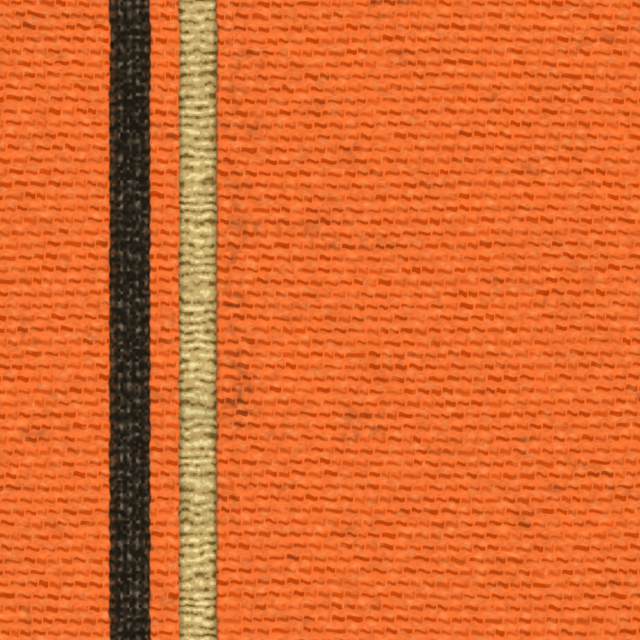
Reproduce this texture procedurally as a WebGL 2 fragment shader.

```glsl
#version 300 es
precision highp float;
// Orange woven cloth with a dark and a gold vertical ribbon stripe.
#define ROWS 53.0
#define STITCHES 46.0
#define RIBS 60.0
#define DARK_STRIPE vec2(0.2030, 0.0315)
#define GOLD_STRIPE vec2(0.3090, 0.0290)
#define GROOVE_PHASE 0.64
#define GRIME 0.55
#define GRAIN 0.22

uniform vec2 u_resolution;
out vec4 fragColor;

const vec3 ORANGE = vec3(0.980, 0.460, 0.205);
const vec3 ORANGE_DEEP = vec3(0.78, 0.265, 0.030);
const vec3 ORANGE_PALE = vec3(1.0, 0.62, 0.39);
const vec3 BROWN = vec3(0.36, 0.20, 0.10);
const vec3 BLACK = vec3(0.12, 0.10, 0.07);
const vec3 ASH = vec3(0.52, 0.45, 0.37);
const vec3 GOLD = vec3(0.77, 0.66, 0.42);
const vec3 GOLD_DEEP = vec3(0.45, 0.34, 0.16);
const vec3 GOLD_PALE = vec3(0.95, 0.89, 0.64);

float hash(vec2 p) {
  vec3 q = fract(p.xyx * 0.1031);
  q += dot(q, q.yzx + 33.33);
  return fract((q.x + q.y) * q.z);
}

float noise(vec2 p) {
  vec2 i = floor(p), f = fract(p);
  f = f * f * (3.0 - 2.0 * f);
  return mix(mix(hash(i), hash(i + vec2(1, 0)), f.x),
             mix(hash(i + vec2(0, 1)), hash(i + 1.0), f.x), f.y);
}

// Distance to the nearest jittered cell point.
float cellular(vec2 p) {
  vec2 i = floor(p);
  float d = 2.0;
  for (int y = -1; y <= 1; y++)
    for (int x = -1; x <= 1; x++) {
      vec2 c = i + vec2(x, y);
      d = min(d, length(c + vec2(hash(c), hash(c + 57.0)) - p));
    }
  return d;
}

// Soft band mask around a vertical stripe: x is centre, y is half width.
float band(float x, vec2 stripe, float soft) {
  return 1.0 - smoothstep(-soft, soft, abs(x - stripe.x) - stripe.y);
}

vec3 cloth(vec2 uv) {
  // Nearly straight weft rows, with stitches staggered from row to row
  float v = uv.y * ROWS - GROOVE_PHASE + 0.10 * sin(uv.x * 9.0 + uv.y * 5.0);
  v += 0.20 * (noise(uv * vec2(50.0, 53.0)) - 0.5);
  float row = floor(v + 0.5);
  float y = v - row;
  float u = uv.x * STITCHES + 0.5 * mod(row, 2.0) + 0.8 * noise(vec2(uv.x * 24.0, row));
  float stitch = fract(u);
  float id = hash(vec2(floor(u), row + 11.0));

  // Broken dashes of uneven height and width, each ending in a short hook
  float ends = smoothstep(0.0, 0.16, stitch) * smoothstep(1.0, 0.84, stitch);
  float rough = noise(uv * vec2(130.0, 190.0));
  float offset = 0.20 * (id - 0.5) + 0.10 * sin(6.2832 * stitch);
  float width = 0.09 + 0.09 * hash(vec2(floor(u) + 31.0, row)) + 0.09 * (rough - 0.5);
  float dash = smoothstep(0.12, -0.08, abs(y - offset) - width) * ends;
  float hook = smoothstep(0.16, 0.04, abs(stitch - 0.86)) * smoothstep(0.20, 0.06, abs(y - 0.20));
  float bed = exp(-y * y * 30.0);
  float groove = dash * (0.30 + 0.65 * id) + 0.35 * hook * (1.0 - id) + 0.22 * bed;
  float crown = smoothstep(0.16, 0.40, abs(y)) * (0.5 - 0.5 * cos(6.2832 * stitch));
  float bridge = (1.0 - ends) * bed;

  // Fibre grain and pale flecks
  float grain = 0.55 * rough + 0.45 * noise(uv * vec2(270.0, 310.0)) - 0.5;
  float fleck = 1.0 - smoothstep(0.05, 0.30, cellular(uv * vec2(28.0, 36.0)));
  vec3 col = mix(ORANGE, ORANGE_DEEP, clamp(groove + 0.42 * grain, 0.0, 1.0));
  float shine = crown * noise(uv * vec2(60.0, 75.0) + 3.0) + 0.45 * bridge * rough;
  col = mix(col, ORANGE_PALE, clamp(0.42 * shine + 0.32 * fleck, 0.0, 1.0));
  col *= 1.0 + GRAIN * grain;

  // Grime: faint flecks in the grooves plus a worn patch beside the gold
  float scatter = smoothstep(0.66, 0.95, noise(uv * vec2(22.0, 34.0) + 4.0));
  vec2 worn = (uv - vec2(0.375, 0.38)) / vec2(0.024, 0.055);
  float seam = exp(-pow((uv.x - 0.368) / 0.020, 2.0)) * smoothstep(0.25, 0.6, uv.y);
  float dirt = 0.32 * scatter + 0.75 * exp(-dot(worn, worn)) + 0.25 * seam + 0.10;
  dirt *= 0.9 * groove + 0.8 * smoothstep(0.45, 0.85, noise(uv * 115.0));
  return mix(col, BROWN, clamp(dirt * GRIME, 0.0, 0.7));
}

vec3 darkRibbon(vec2 uv) {
  // Beaded ribs crossed by fine vertical threads
  float x = (uv.x - DARK_STRIPE.x) / DARK_STRIPE.y;
  float bend = 0.7 * noise(uv * vec2(70.0, 45.0));
  float bead = 0.5 + 0.5 * sin(6.2832 * (uv.y * ROWS + bend));
  float cord = 0.5 + 0.5 * cos(x * 15.0 + 0.4);
  float grain = noise(uv * vec2(210.0, 190.0));
  float sheen = (0.3 + 0.7 * bead) * (0.35 + 0.65 * cord) * smoothstep(0.1, 0.95, grain);
  vec3 col = mix(BLACK, ASH, 0.85 * sheen);
  float rim = smoothstep(0.60, 0.85, abs(x - 0.05));
  col = mix(col, BROWN, 0.60 * rim * bead);
  return col * (0.85 + 0.3 * noise(uv * vec2(300.0, 260.0)));
}

vec3 goldRibbon(vec2 uv) {
  float x = (uv.x - GOLD_STRIPE.x) / GOLD_STRIPE.y;
  float bend = 0.6 * noise(uv * vec2(55.0, 30.0)) + 0.7 * noise(uv.yy * 23.0);
  float rib = 0.5 + 0.5 * sin(6.2832 * (uv.y * RIBS + bend));
  float grain = 0.6 * noise(uv * vec2(130.0, 180.0)) + 0.4 * noise(uv * vec2(280.0, 250.0));
  float light = rib * 0.52 + grain * 0.70 - 0.20 * x * x;
  vec3 col = mix(GOLD_DEEP, GOLD, smoothstep(0.02, 0.56, light));
  col = mix(col, GOLD_PALE, 0.85 * smoothstep(0.60, 1.0, light));
  col *= 0.95 + 0.10 * noise(uv * vec2(8.0, 14.0));
  return col * (1.0 - 0.22 * smoothstep(0.70, 1.0, abs(x)));
}

void main() {
  vec2 uv = gl_FragCoord.xy / u_resolution;
  float soft = max(0.0020, 1.0 / u_resolution.x);
  float x = uv.x + 0.0006 * sin(uv.y * ROWS * 6.2832) + 0.003 * (noise(uv.yy * 40.0) - 0.5);

  // Cloth, contact shadows, then the two ribbons
  vec3 col = cloth(uv);
  col = mix(col, BROWN, 0.40 * band(x, DARK_STRIPE, 0.005));
  col = mix(col, BROWN, 0.60 * band(x - 0.002, GOLD_STRIPE, 0.004));
  col = mix(col, darkRibbon(uv), band(x, DARK_STRIPE, soft));
  col = mix(col, goldRibbon(uv), band(x, GOLD_STRIPE, soft));
  fragColor = vec4(clamp(col, 0.0, 1.0), 1.0);
}
```
